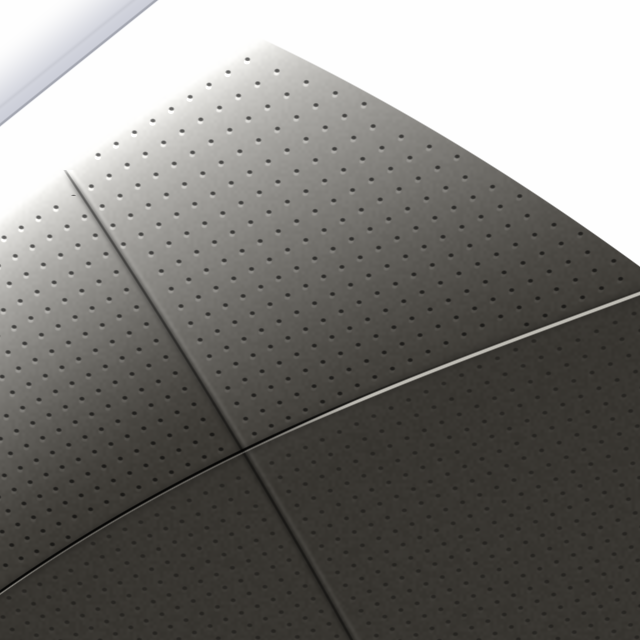
Reproduce this texture procedurally as a WebGL 1 fragment shader.

```glsl
precision highp float;
// Perforated curved metal panels with crossing seams against a bright white sky.

uniform vec2 u_resolution;

const vec3 SKY = vec3(0.995);
const vec3 STRIP_TINT = vec3(0.80, 0.81, 0.85);
const vec3 DARK_METAL = vec3(0.235, 0.225, 0.205);
const vec3 SEAM_LIGHT = vec3(0.78, 0.77, 0.74);
const vec2 APEX = vec2(0.41, 0.061);             // panel corner, y measured downward
const vec2 HOLE_STEP_A = vec2(-0.0283, 0.0207);  // lattice steps on the unrolled panel
const vec2 HOLE_STEP_B = vec2(0.0426, 0.0185);
const vec2 HOLE_ORIGIN = vec2(-0.0149, 0.4059);
const vec2 HOLE_RADIUS = vec2(0.0052, 0.0040);
const float HOLE_MARGIN = 0.012;
const float GRAIN = 0.022;

float hash(vec2 p) {
  p = fract(p * vec2(0.1031, 0.1137));
  p += dot(p, p.yx + 33.33);
  return fract((p.x + p.y) * p.x * 43.7);
}

float noise(vec2 p) {
  vec2 i = floor(p), f = fract(p);
  f = f * f * (3.0 - 2.0 * f);
  return mix(mix(hash(i), hash(i + vec2(1.0, 0.0)), f.x),
             mix(hash(i + vec2(0.0, 1.0)), hash(i + 1.0), f.x), f.y);
}

// Signed distances; positive is inside the panel, below or to the right.
float leftEdge(vec2 p) {
  float t = APEX.x - p.x;
  return p.y - (APEX.y + 0.6 * t + 0.2 * t * t);
}

float rightEdge(vec2 p) {
  float t = p.x - APEX.x;
  return (p.y - (APEX.y + 0.475 * t + 0.217 * t * t)) * 0.87;
}

float curvedSeam(vec2 p) {
  float y = 0.927 + p.x * (-0.70 + p.x * (0.36 - 0.13 * p.x));
  return (p.y - y) * 0.88;
}

float straightSeam(vec2 p) {
  float t = p.y - 0.703;
  return (p.x - (0.378 + 0.6 * t - 0.075 * t * t)) * 0.86;
}

float line(float dist, float halfWidth, float px) {
  return 1.0 - smoothstep(halfWidth - px, halfWidth + px, abs(dist));
}

// Offset from the nearest hole centre, with foreshortening toward the bottom.
vec2 holeOffset(vec2 p) {
  vec2 stretch = vec2(0.9 + 0.25 * p.y, 0.92 + 1.13 * p.y);
  vec2 q = vec2((p.x - 0.45) * stretch.x, p.y * (0.92 + 0.565 * p.y)) - HOLE_ORIGIN;
  float det = HOLE_STEP_A.x * HOLE_STEP_B.y - HOLE_STEP_B.x * HOLE_STEP_A.y;
  vec2 cell = vec2(q.x * HOLE_STEP_B.y - q.y * HOLE_STEP_B.x,
                   q.y * HOLE_STEP_A.x - q.x * HOLE_STEP_A.y) / det;
  vec2 f = fract(cell + 0.5) - 0.5;
  return (f.x * HOLE_STEP_A + f.y * HOLE_STEP_B) / stretch;
}

vec3 skyColor(vec2 p, float px) {
  float depth = (0.198 - 0.80 * p.x - p.y) * 0.78;
  vec3 strip = mix(STRIP_TINT, SKY, smoothstep(0.0, 0.10, depth));
  strip -= 0.16 * line(depth - 0.002, 0.002, px);
  strip -= 0.04 * line(depth - 0.024, 0.002, 2.0 * px);
  return mix(SKY, strip, smoothstep(-px, px, depth));
}

vec3 panelColor(vec2 p, float px) {
  float curved = curvedSeam(p);
  float straight = straightSeam(p);
  float lower = smoothstep(-px, px, curved);

  // Sheen falling away from the overexposed left edge
  float fall = max(leftEdge(p), 0.0);
  float reach = mix(0.60, 0.75, smoothstep(-0.01, 0.01, straight));
  float sheen = 0.41 * (1.0 - smoothstep(0.0, reach, fall)) + 0.36 * exp(-fall / 0.09);
  vec3 col = DARK_METAL + sheen * vec3(0.99, 1.0, 1.01);
  col *= 1.0 - 0.06 * lower;
  col += GRAIN * (noise(p * 190.0) - 0.5);

  // Dark holes with a lit lower rim
  vec2 offset = holeOffset(p);
  vec2 center = p - offset;
  float clearance = min(abs(curvedSeam(center)), abs(straightSeam(center)));
  clearance = min(clearance, rightEdge(center));
  float present = step(HOLE_MARGIN, clearance) * step(0.012, leftEdge(center));
  float strength = present * mix(1.0, 0.55, lower);
  float rim = 1.0 - smoothstep(0.3, 1.2, length((offset - vec2(-0.001, 0.0042)) / HOLE_RADIUS));
  float hole = 1.0 - smoothstep(0.3, 1.1, length(offset / HOLE_RADIUS));
  col += rim * strength * (0.03 + 0.25 * sheen);
  col *= 1.0 - 0.58 * hole * strength;

  // Straight seam: soft groove with a faint lit side
  col *= 1.0 - 0.30 * exp(-pow(straight / 0.006, 2.0)) * smoothstep(0.262, 0.30, p.y);
  col *= 1.0 - 0.35 * line(straight, 0.0018, px) * step(0.265, p.y);
  col += 0.05 * exp(-pow((straight - 0.008) / 0.004, 2.0)) * step(0.265, p.y);

  // Curved seam: dark gap on the left, bright lip on the right
  float lip = mix(0.38, 0.95, smoothstep(0.36, 0.58, p.x));
  lip = max(lip, 0.6 * (1.0 - smoothstep(0.0, 0.18, p.x)));
  float gap = 0.75 * (1.0 - smoothstep(0.40, 0.75, p.x)) + 0.15;
  col *= 1.0 - 0.18 * exp(-pow(curved / 0.009, 2.0));
  col *= 1.0 - gap * line(curved + 0.0022, 0.0018, px);
  float lipWidth = mix(0.0010, 0.0025, smoothstep(0.36, 0.6, p.x));
  return mix(col, SEAM_LIGHT, lip * line(curved - 0.0012, lipWidth, px));
}

void main() {
  vec2 p = gl_FragCoord.xy / u_resolution;
  p.y = 1.0 - p.y;
  float px = 1.0 / min(u_resolution.x, u_resolution.y);
  float inside = smoothstep(-px, px, rightEdge(p)) * smoothstep(-0.012, 0.014, leftEdge(p));
  vec3 col = mix(skyColor(p, px), panelColor(p, px), inside);
  gl_FragColor = vec4(clamp(col, 0.0, 1.0), 1.0);
}
```
